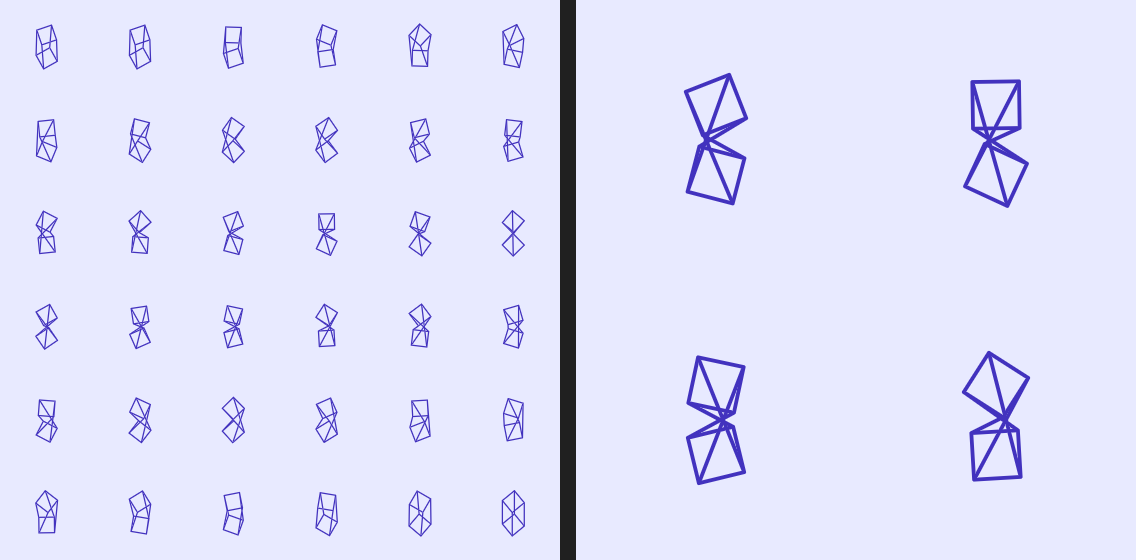
Left: the whole. Right: its middle third, enlarged.
Reproduce this pattern procedurally as a WebGL 1 fragment shader.

```glsl
precision highp float;
// A 6 by 6 grid of thin wireframes: two stacked squares joined corner to corner.
// Cell by cell, in reading order, the upper square turns twice and the lower one
// once, so the joining struts twist from parallel to crossed and back.

uniform vec2 u_resolution;

const float GRID = 6.0;
const float TAU = 6.2831853;

float segmentDistance(vec2 p, vec2 a, vec2 b) {
  vec2 ap = p - a;
  vec2 ab = b - a;
  return length(ap - ab * clamp(dot(ap, ab) / dot(ab, ab), 0.0, 1.0));
}

// Corner of a square with side 1/6 of a cell
vec2 corner(vec2 center, float angle) {
  return center + 0.11785 * vec2(cos(angle), sin(angle));
}

// Distance to both outlines and the four struts between them
float wireframeDistance(vec2 p, float upperAngle, float lowerAngle) {
  vec2 offset = vec2(0.0, 0.125);
  float d = 1.0;
  for (int k = 0; k < 4; k++) {
    float a = float(k) * TAU / 4.0;
    float b = a + TAU / 4.0;
    vec2 upper = corner(offset, upperAngle + a);
    vec2 lower = corner(-offset, lowerAngle + a);
    d = min(d, segmentDistance(p, upper, corner(offset, upperAngle + b)));
    d = min(d, segmentDistance(p, lower, corner(-offset, lowerAngle + b)));
    d = min(d, segmentDistance(p, upper, lower));
  }
  return d;
}

void main() {
  vec2 grid = gl_FragCoord.xy / u_resolution * GRID;
  vec2 cell = floor(grid);
  vec2 p = fract(grid) - 0.5;

  // Reading order from the top left; the first two cells share a pose
  float index = max(cell.x + GRID * (GRID - 1.0 - cell.y), 1.0);
  float turn = TAU * index / (GRID * GRID - 1.0);
  float start = radians(84.4);
  float d = wireframeDistance(p, start - 2.0 * turn, start - turn);

  // Line of constant width, smoothed over one pixel
  float pixel = GRID / min(u_resolution.x, u_resolution.y);
  float ink = clamp((0.0068 - d) / pixel + 0.5, 0.0, 1.0);

  vec3 paper = vec3(0.908, 0.918, 1.0);
  vec3 indigo = vec3(0.26, 0.195, 0.745);
  gl_FragColor = vec4(mix(paper, indigo, ink), 1.0);
}
```
